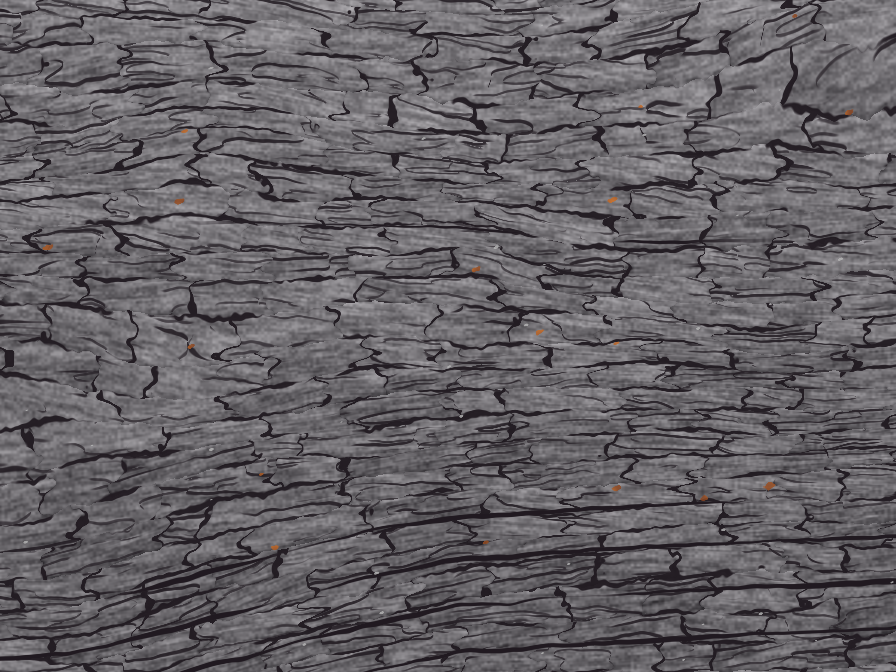
Give the GLSL for this texture, as a WebGL 1 fragment shader.

```glsl
precision highp float;
// Charred timber: grey plates split along a bending grain, with dark jagged cracks.
// Staggered rows with frayed joints form the plates, contours of stretched noise
// the splits, and streaky noise the fibres; a few rust and ash flecks lie on top.
uniform vec2 u_resolution;

float hash(vec2 p) {
  vec3 q = fract(p.xyx * 0.1031);
  q += dot(q, q.yzx + 33.33);
  return fract((q.x + q.y) * q.z);
}

vec2 hash2(vec2 p) {
  return vec2(hash(p), hash(p + 57.3));
}

float noise(vec2 p) {
  vec2 i = floor(p), f = fract(p);
  f = f * f * (3.0 - 2.0 * f);
  return mix(mix(hash(i), hash(i + vec2(1, 0)), f.x),
             mix(hash(i + vec2(0, 1)), hash(i + vec2(1, 1)), f.x), f.y);
}

// Bends the grain: a rising swell at the bottom, gentle waves elsewhere
vec2 grainSpace(vec2 p) {
  float swell = 0.11 * smoothstep(0.0, 0.75, p.x) + 0.06 * p.x - 0.08;
  float y = p.y - swell * (1.0 - smoothstep(0.15, 0.6, p.y));
  y -= 0.16 * max(p.x - 0.75, 0.0) * smoothstep(0.72, 1.0, p.y);
  float calm = smoothstep(0.2, 0.45, p.y);
  y += 0.05 * calm * (noise(p * vec2(3.2, 5.0) + 8.0) - 0.5);
  return vec2(p.x, y);
}

float joint(float column, float row) {
  return column + 0.65 * hash(vec2(column, row) + 40.0);
}

// Plates: x = distance to a side, y = distance to an end,
// z = random tone, w = position along the plate; sides are negative at the bottom
vec4 plates(vec2 p) {
  vec2 scale = vec2(7.0, 23.0);
  float row = floor(p.y * scale.y), v = fract(p.y * scale.y);
  float u = p.x * scale.x + 5.0 * hash(vec2(row, 3.0));
  float column = floor(u);
  column -= step(u, joint(column, row));
  float left = u - joint(column, row), right = joint(column + 1.0, row) - u;
  float side = v < 0.5 ? -v : 1.0 - v;
  return vec4(side / scale.y, min(left, right) / scale.x,
              hash(vec2(column, row) + 11.0), 0.5 * (left - right) / scale.x);
}

// Darkness of a line of given half width, with a smooth edge
float line(float d, float width) {
  float soft = 0.7 / u_resolution.y;
  return smoothstep(0.0, soft, width) * (1.0 - smoothstep(width - 0.5 * soft, width + 1.5 * soft, d));
}

// Tapered broken splits: distance to the contour lines of stretched noise
float splits(vec2 p, vec2 scale, float width) {
  float n = noise(p * scale);
  float slope = abs(noise((p + vec2(0.0, 0.0008)) * scale) - n) / 0.0008;
  float present = smoothstep(0.42, 0.75, noise(p * scale * vec2(1.3, 0.6) + 31.0));
  return line(abs(n - 0.5) / max(slope, 0.01), width * present);
}

// Sparse ragged flecks, one at most in each grid cell
float flecks(vec2 p, float count, float share, float size) {
  vec2 id = floor(p * count);
  vec2 r = (fract(p * count) - 0.2 - 0.6 * hash2(id + 5.0)) / count;
  r.y = r.y * 1.7 - 0.4 * r.x;
  float radius = size * (0.4 + 0.6 * hash(id + 23.0)) * (0.6 + 0.8 * noise(p * 230.0));
  float soft = 0.6 / u_resolution.y;
  return step(hash(id + 71.0), share) * (1.0 - smoothstep(radius - soft, radius + soft, length(r)));
}

void main() {
  vec2 p = gl_FragCoord.xy / u_resolution.y;
  vec2 g = grainSpace(p);

  // Fray plate ends strand by strand, tilt and roughen their sides
  vec2 frayed = g;
  frayed.x += 0.045 * (noise(g * vec2(6.0, 75.0)) - 0.5) + 0.014 * (noise(g * 110.0) - 0.5);
  frayed.y += 0.03 * (noise(g * vec2(7.0, 13.0) + 4.0) - 0.5);
  frayed.y += 0.008 * (noise(g * vec2(38.0, 50.0)) - 0.5) + 0.004 * (noise(g * 120.0) - 0.5);
  vec4 plate = plates(frayed);

  // Each plate carries its own slightly tilted fibres
  vec2 fibre = g + vec2(9.0 * plate.z, 0.3 * (plate.z - 0.4) * plate.w);
  float tone = 0.446 + 0.09 * (p.y - 0.5) + 0.06 * (plate.z - 0.5) + 0.1 * plate.w;
  tone += 0.15 * (noise(fibre * vec2(17.0, 130.0)) - 0.5);
  tone += 0.16 * (noise(fibre * vec2(50.0, 290.0) + 9.0) - 0.5);
  tone += 0.13 * (noise(p * 220.0) - 0.5) + 0.04 * (noise(g * vec2(5.0, 18.0)) - 0.5);

  // Light catches upper edges; undersides and ends fall into shade
  tone += 0.045 * sign(plate.x) * exp(-abs(plate.x) / 0.005);
  tone -= 0.07 * exp(-plate.y / 0.004);

  // Cracks along sides and across ends, opening and closing
  float opening = smoothstep(0.38, 0.8, noise(g * vec2(17.0, 45.0) + 17.0));
  float endOpening = smoothstep(0.2, 0.75, noise(g * vec2(12.0, 50.0) + 63.0));
  float crack = 0.95 * line(abs(plate.x), 0.0027 * opening);
  crack = max(crack, 0.95 * line(plate.y, 0.0042 * endOpening));

  // Splits inside the plates
  vec2 rough = fibre + vec2(0.0, 0.006 * noise(g * vec2(45.0, 25.0)));
  crack = max(crack, 0.85 * splits(rough, vec2(8.0, 52.0), 0.0019));
  crack = max(crack, 0.65 * splits(rough + 2.0, vec2(14.0, 95.0), 0.0013));

  // Long fissures that follow the swell, and one straight seam
  float wander = g.y + 0.007 * (noise(g * vec2(16.0, 4.0)) - 0.5) + 0.003 * noise(g * 50.0);
  float fissure = abs(fract((wander - 0.17) / 0.07 + 0.5) - 0.5) * 0.07;
  float gape = 0.0038 * smoothstep(0.15, 0.8, noise(g * vec2(7.0, 14.0) + 3.0));
  float low = 1.0 - smoothstep(0.18, 0.2, g.y);
  crack = max(crack, low * line(fissure, gape));
  float seam = smoothstep(0.25, 0.4, p.x) * (1.0 - smoothstep(1.0, 1.2, p.x));
  crack = max(crack, seam * line(abs(wander - 0.656), 0.5 * gape));

  vec3 charcoal = vec3(tone + 0.002, tone - 0.008, tone + 0.008);
  vec3 color = mix(charcoal, vec3(0.125, 0.1, 0.125), crack);

  // Rust and pale ash flecks
  vec3 rust = mix(vec3(0.5, 0.25, 0.13), vec3(0.82, 0.45, 0.16), noise(p * 90.0));
  color = mix(color, rust, 0.85 * flecks(p, 9.0, 0.11, 0.008));
  color = mix(color, vec3(0.72), 0.8 * flecks(p + 3.0, 17.0, 0.1, 0.0035));
  gl_FragColor = vec4(color, 1.0);
}
```
